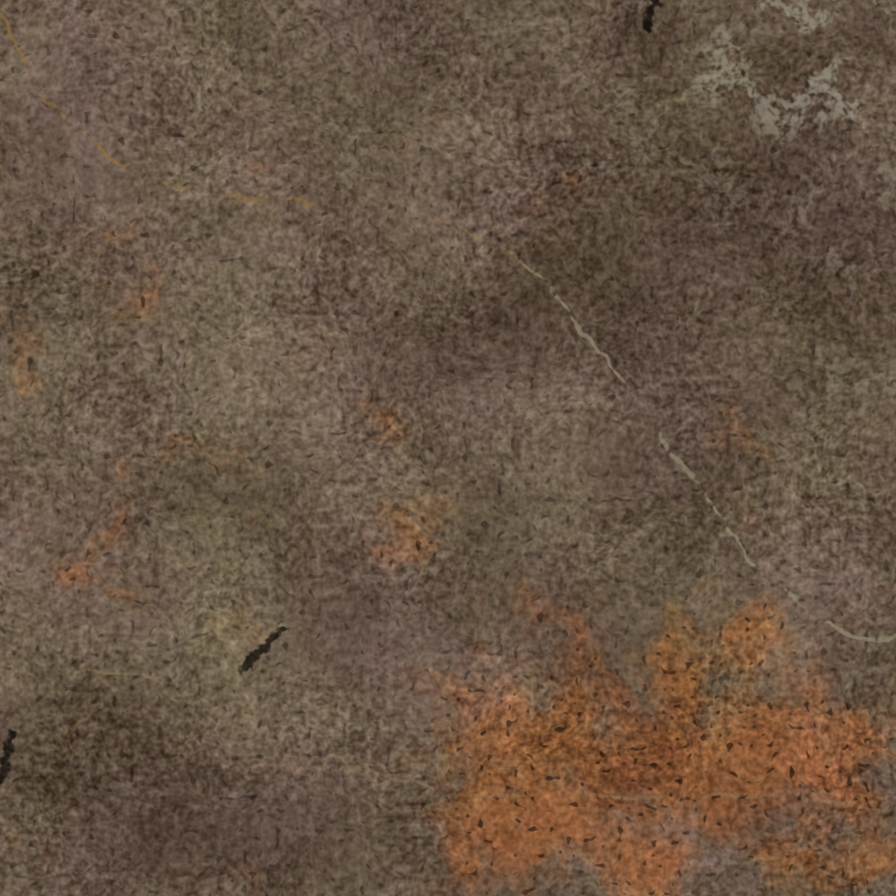
Give the GLSL for this texture, as a WebGL 2 fragment shader.

```glsl
#version 300 es
precision highp float;
// Weathered brown stone with rust stains, fine grain, pits and thin mineral veins.
uniform vec2 u_resolution;
out vec4 fragColor;

// Random unit gradient for a lattice cell
vec2 gradientAt(vec2 cell) {
  uvec2 q = uvec2(ivec2(cell) + 4096);
  uint h = q.x * 1597334677u ^ q.y * 3812015801u;
  h = (h ^ (h >> 15)) * 2246822519u;
  h ^= h >> 13;
  float angle = float(h & 65535u) / 65536.0 * 6.28319;
  return vec2(cos(angle), sin(angle));
}

float gradientNoise(vec2 p) {
  vec2 i = floor(p), f = p - i;
  vec2 u = f * f * f * (f * (f * 6.0 - 15.0) + 10.0);
  vec2 e = vec2(0, 1);
  float low = mix(dot(gradientAt(i), f), dot(gradientAt(i + e.yx), f - e.yx), u.x);
  float high = mix(dot(gradientAt(i + e), f - e), dot(gradientAt(i + 1.0), f - 1.0), u.x);
  return mix(low, high, u.y);
}

float fbm(vec2 p) {
  float sum = 0.0, amp = 0.6;
  for (int i = 0; i < 5; i++) {
    sum += amp * gradientNoise(p);
    p = mat2(1.6, 1.2, -1.2, 1.6) * p + 17.3;
    amp *= 0.58;
  }
  return sum;
}

// Soft elliptical region
float blot(vec2 p, vec2 center, vec2 radius) {
  vec2 d = (p - center) / radius;
  return exp(-dot(d, d));
}

float segmentDistance(vec2 p, vec2 a, vec2 b) {
  vec2 d = b - a;
  return length(p - a - d * clamp(dot(p - a, d) / dot(d, d), 0.0, 1.0));
}

float line(float dist, float width) {
  return 1.0 - smoothstep(width * 0.3, width + 0.5 / u_resolution.y, dist);
}

float mainVein(float x) {
  return 0.755 + 0.22 * exp(-x * 9.0) - 0.47 * smoothstep(0.48, 0.98, x);
}

float lowerVein(float x) {
  return 0.25 - 0.14 * smoothstep(0.1, 0.55, x);
}

void main() {
  vec2 uv = gl_FragCoord.xy / u_resolution.y;
  vec2 warp = vec2(fbm(uv * 7.0 + 3.0), fbm(uv * 7.0 + 41.0));
  vec2 p = uv + 0.05 * warp;
  vec2 grainUv = uv + 0.012 * warp;

  // Broad light and dark clouds
  float cloud = fbm(p * 5.0 + 9.0);
  float tone = 0.40 + 0.62 * cloud + 0.3 * fbm(p * vec2(15.0, 19.0) + 60.0);
  tone += 0.22 * blot(p, vec2(0.22, 0.72), vec2(0.12, 0.16));
  tone += 0.24 * blot(p, vec2(0.42, 0.23), vec2(0.14, 0.06));
  tone += 0.10 * blot(p, vec2(0.15, 0.45), vec2(0.2, 0.2));
  tone -= 0.20 * blot(p, vec2(0.75, 0.77), vec2(0.22, 0.2));
  tone -= 0.16 * blot(p, vec2(0.2, 0.08), vec2(0.25, 0.12));

  // Fine grain, stronger in rough areas
  float rough = 0.9 + 0.6 * gradientNoise(p * 8.0 + 30.0);
  float grain = 0.38 * gradientNoise(grainUv * 66.0) + 0.58 * gradientNoise(grainUv * 125.0 + 7.0)
    + 0.42 * gradientNoise(grainUv * 215.0 + 19.0);
  tone += rough * grain;
  vec3 color = mix(vec3(0.30, 0.24, 0.19), vec3(0.54, 0.47, 0.40), clamp(tone, -0.45, 1.4));

  // Rust stains and faint olive and grey tints
  float region = blot(p, vec2(0.78, 0.15), vec2(0.25, 0.2))
    + 0.75 * blot(p, vec2(0.55, 0.12), vec2(0.1, 0.12))
    + 0.6 * blot(p, vec2(0.45, 0.49), vec2(0.05, 0.09))
    + 0.55 * blot(p, vec2(0.07, 0.7), vec2(0.1, 0.13))
    + 0.5 * blot(p, vec2(0.08, 0.39), vec2(0.1, 0.1));
  float rust = smoothstep(0.3, 1.15, region + 1.3 * fbm(p * 9.0 + 80.0));
  color *= mix(vec3(1), vec3(1.36, 1.04, 0.76), rust);
  float tint = gradientNoise(p * 6.0 + 50.0) + 0.5 * gradientNoise(p * 34.0 + 11.0);
  color *= 1.0 + tint * vec3(-0.03, 0.03, -0.10);

  // Pale mineral threads, gathered in the upper right
  float ridge = 1.0 - abs(gradientNoise(p * 26.0 + 5.0)) * 3.5;
  float pale = blot(p, vec2(0.91, 0.93), vec2(0.17, 0.12))
    + 0.3 * blot(p, vec2(0.97, 0.65), vec2(0.1, 0.14));
  float thread = smoothstep(0.2, 1.0, ridge + grain) * smoothstep(-0.15, 0.3, gradientNoise(p * 13.0));
  color = mix(color, vec3(0.62, 0.61, 0.55), thread * clamp(0.08 + 0.62 * pale, 0.0, 0.7));

  // Dark pits
  float pit = smoothstep(0.27, 0.5, gradientNoise(grainUv * 105.0 + 33.0));
  color *= 1.0 - 0.45 * pit * (0.6 + 0.5 * rust);

  // Broken veins
  vec2 v = uv + 0.022 * warp + 0.003 * gradientNoise(uv * 60.0);
  float slope = (mainVein(v.x + 0.005) - mainVein(v.x - 0.005)) / 0.01;
  float veinDist = abs(v.y - mainVein(v.x)) / sqrt(1.0 + slope * slope);
  float broken = smoothstep(-0.22, 0.2, gradientNoise(uv * 19.0 + 70.0) + 0.6 * grain);
  vec3 veinColor = mix(vec3(0.56, 0.43, 0.24), vec3(0.56, 0.54, 0.43), smoothstep(0.5, 0.65, uv.x));
  color = mix(color, veinColor, 0.7 * broken * line(veinDist, 0.0026));
  color = mix(color, vec3(0.56, 0.47, 0.35), 0.5 * broken * line(abs(v.y - lowerVein(v.x)), 0.0024));

  // Short dark cracks
  float crack = min(segmentDistance(v, vec2(0.27, 0.255), vec2(0.313, 0.303)),
    min(segmentDistance(v, vec2(0.725, 0.97), vec2(0.732, 1.0)),
        segmentDistance(v, vec2(0.0, 0.13), vec2(0.015, 0.18))));
  color *= 1.0 - 0.6 * line(crack + 0.006 * grain, 0.006);

  fragColor = vec4(clamp(color, 0.0, 1.0), 1.0);
}
```
